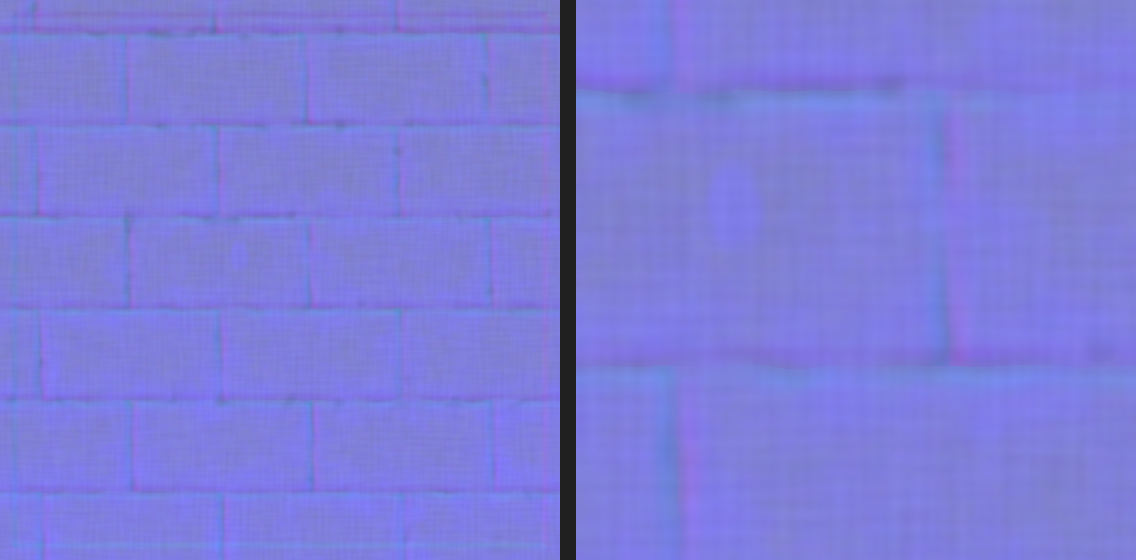
Left, the full canvas; right, a detail of the centre.
Reproduce this texture map procedurally as a WebGL 1 fragment shader.

```glsl
precision highp float;
// Tangent-space normal map of a worn block wall in running bond, with a faint inset frame.

#define BLOCK vec2(0.3229, 0.1638)
#define ORIGIN vec2(0.239, 0.121)
#define LEAN 0.0158
#define WOBBLE 0.0042
#define JOINT_WIDTH 0.0052
#define BEVEL_WIDTH 0.0068
#define BEVEL_TILT 0.046
#define GRAIN 0.040
#define WEAVE_COUNT 150.0
#define FRAME_INSET 0.026
#define CHIP_CENTER vec2(0.427, 0.544)
#define FLAT_COLOR vec3(0.50, 0.505, 0.802)

uniform vec2 u_resolution;

float hash(vec2 p) {
  p = fract(p * vec2(0.1031, 0.1137));
  p += dot(p, p.yx + 33.33);
  return fract((p.x + p.y) * p.x * 17.3);
}

vec2 gradientAt(vec2 cell) {
  float angle = 6.2832 * hash(cell + 7.0);
  return vec2(cos(angle), sin(angle));
}

// Gradient noise, roughly -0.7 to 0.7
float noise(vec2 p) {
  vec2 i = floor(p), f = fract(p);
  vec2 w = f * f * f * (f * (f * 6.0 - 15.0) + 10.0);
  vec2 e = vec2(1.0, 0.0);
  float low = mix(dot(gradientAt(i), f), dot(gradientAt(i + e), f - e), w.x);
  float high = mix(dot(gradientAt(i + e.yx), f - e.yx),
                   dot(gradientAt(i + 1.0), f - 1.0), w.x);
  return mix(low, high, w.y);
}

float fbm(vec2 p) {
  float sum = 0.0, amplitude = 0.6;
  for (int i = 0; i < 3; i++) {
    sum += amplitude * noise(p);
    p = p * 2.03 + 11.7;
    amplitude *= 0.6;
  }
  return sum;
}

float band(float d, float width) {
  d /= width;
  return exp(-d * d);
}

float roundedBox(vec2 p, vec2 halfSize, float radius) {
  vec2 q = abs(p) - halfSize + radius;
  return length(max(q, 0.0)) + min(max(q.x, q.y), 0.0) - radius;
}

// Colour shift of a surface tilted sideways (x) or upward (y)
vec3 tilt(vec2 t) {
  return BEVEL_TILT * (t.x * vec3(1.1, -0.4, 0.1)
       + t.y * vec3(-0.3, 0.95, 0.3) - abs(t.y) * vec3(0.3, 0.0, 0.2));
}

void main() {
  vec2 uv = gl_FragCoord.xy / u_resolution;

  // Running-bond layout with uneven joints
  vec2 p = uv - ORIGIN + vec2(LEAN * uv.y, 0.0);
  p += WOBBLE * vec2(noise(uv * 25.0), noise(uv * 29.0 + 40.0));
  float row = floor(p.y / BLOCK.y);
  p.x += 0.5 * BLOCK.x * mod(row, 2.0);
  vec2 id = vec2(floor(p.x / BLOCK.x), row);
  vec2 local = p - (id + 0.5) * BLOCK;
  float inside = -roundedBox(local, 0.5 * BLOCK, 0.015);
  vec2 edge = 0.5 * BLOCK - abs(local);

  // Block faces: bluer toward the rim and the foot of the wall
  float rim = 1.0 - smoothstep(0.004, 0.060, inside + 0.035 * noise(uv * 22.0));
  float blueness = 0.062 * rim + 0.078 * (1.0 - uv.y);
  blueness += 0.018 * (hash(id + 20.0) - 0.5);
  blueness += 0.075 * fbm(uv * 15.0 + 30.0);
  vec3 color = FLAT_COLOR + blueness * vec3(0.0, -0.15, 1.0);

  // Soft bevels and grey joints, broken up by wear
  float wear = clamp(0.75 + 1.5 * noise(uv * 17.0 + 5.0), 0.15, 1.4);
  vec2 side = sign(local);
  vec2 bevel = vec2(-side.x * band(edge.x - 0.007, BEVEL_WIDTH),
                    side.y * band(edge.y - 0.007, BEVEL_WIDTH));
  color += (0.3 + 0.7 * wear) * tilt(bevel);
  float joint = band(max(inside, 0.0), JOINT_WIDTH);
  color -= wear * joint * vec3(0.030, 0.012, 0.075);
  float nick = smoothstep(0.2, 0.5, noise(uv * 24.0 + 61.0));
  color -= nick * band(inside, 0.012) * vec3(0.05, 0.025, 0.08);

  // Slanted surface grain
  vec2 g = vec2(uv.x + 0.5 * uv.y, uv.y - 0.4 * uv.x) * vec2(44.0, 62.0);
  float bump = fbm(g);
  color += GRAIN * vec3(0.45 * fbm(g + 70.0), 0.55 * bump, 1.1 * fbm(g + 140.0) - 0.4 * bump);

  // Smooth chip
  vec2 chip = (uv - CHIP_CENTER) / vec2(0.021, 0.029);
  float chipMask = 1.0 - smoothstep(0.6, 1.1, length(chip) + 0.25 * noise(uv * 55.0));
  color = mix(color, vec3(0.50, 0.49, 0.93), 0.8 * chipMask);

  // Fine uneven woven threads
  float threads = noise(vec2(uv.x * WEAVE_COUNT, uv.y * 14.0))
                + noise(vec2(uv.x * 14.0, uv.y * WEAVE_COUNT) + 90.0);
  color += 0.026 * threads * vec3(0.6, 0.6, 1.0);

  // Inset frame and the extra course line along the top
  vec2 low = uv - FRAME_INSET, high = 1.0 - FRAME_INSET - uv;
  vec2 span = smoothstep(-0.006, 0.002, min(low, high));
  vec2 frame = vec2(band(high.x, 0.006) - band(low.x, 0.006),
                    band(low.y, 0.006) - band(high.y, 0.006));
  color += tilt(frame * span.yx);
  color += 0.7 * tilt(vec2(0.0, -band(high.y - 0.024, 0.007)));

  gl_FragColor = vec4(clamp(color, 0.0, 1.0), 1.0);
}
```
